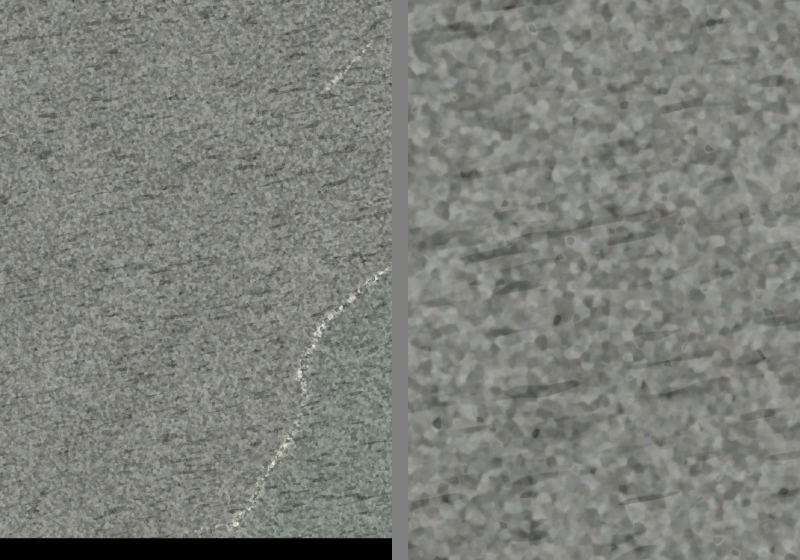
Left, the full canvas; right, a detail of the centre.
Reproduce this texture procedurally as a WebGL 1 fragment shader.

```glsl
precision highp float;
uniform vec2 u_resolution;

#define STONE vec3(0.501, 0.508, 0.486)
#define GREEN_SHIFT vec3(-0.022, 0.004, -0.006)
#define VEIN_TINT vec3(0.31, 0.29, 0.24)
#define GRAIN_CELLS 190.0
#define FINE_CELLS 310.0
#define GRAIN_CONTRAST 0.185
#define FINE_CONTRAST 0.085
#define STREAK_DEPTH 0.11
#define VEIN_WIDTH 0.0065
#define BAND_HEIGHT 0.039

vec2 hash2(vec2 p) {
  vec3 q = fract(p.xyx * vec3(0.1031, 0.1030, 0.0973));
  q += dot(q, q.yzx + 33.33);
  return fract((q.xx + q.yz) * q.zy);
}

// Soft cellular noise: two independent values blended between jittered cells
vec2 grains(vec2 p) {
  vec2 cell = floor(p), f = fract(p), sum = vec2(0.0);
  float total = 0.0001;
  for (int j = -1; j <= 1; j++) {
    for (int i = -1; i <= 1; i++) {
      vec2 o = vec2(float(i), float(j));
      vec2 d = o + hash2(cell + o) - f;
      float w = exp(-6.0 * dot(d, d));
      sum += w * hash2(cell + o + 57.0);
      total += w;
    }
  }
  return sum / total - 0.5;
}

// Broad uneven shading from layered sines
float mottle(vec2 p) {
  return sin(p.x * 17.0 + 2.0 * sin(p.y * 9.0))
       + sin(p.y * 23.0 - p.x * 11.0 + 1.7 * sin(p.x * 14.0));
}

// Horizontal position of the long vein at height y
float veinPath(float y) {
  float bend = sin(3.14159 * clamp((y - 0.265) / 0.26, 0.0, 1.0));
  return 0.385 + 0.6 * y - 0.06 * bend + 0.003 * sin(y * 71.0);
}

float segmentDistance(vec2 p, vec2 a, vec2 b) {
  vec2 d = b - a;
  return length(p - a - d * clamp(dot(p - a, d) / dot(d, d), 0.0, 1.0));
}

float line(float d, float width) {
  return exp(-d * d / (width * width));
}

void main() {
  vec2 p = gl_FragCoord.xy / u_resolution.y;

  // Grain, with thin dark creases rising slightly to the right
  vec2 coarse = grains(p * GRAIN_CELLS);
  vec2 fine = grains(p * FINE_CELLS + 400.0);
  vec2 slanted = vec2(p.x, p.y - 0.2 * p.x);
  vec2 crease = grains(slanted * vec2(42.0, 180.0) + 900.0);
  float tone = GRAIN_CONTRAST * coarse.x + FINE_CONTRAST * fine.x;
  tone -= STREAK_DEPTH * (smoothstep(0.18, 0.48, crease.x) - 0.12);
  tone -= 0.09 * smoothstep(0.40, 0.48, coarse.y);
  tone += 0.006 * mottle(p);
  vec3 color = STONE + tone;
  color += 0.025 * vec3(fine.y, 0.0, -fine.y);

  // Greener stone on the lower right side of the vein
  float side = p.x - veinPath(p.y);
  color += GREEN_SHIFT * smoothstep(-0.03, 0.06, side) * smoothstep(0.56, 0.46, p.y);

  // Pale broken veins
  float wander = 0.004 * fine.y;
  float gap = 1.0 - 0.75 * line(p.y - 0.265, 0.045);
  float vein = line(0.8 * side + wander, VEIN_WIDTH) * gap * smoothstep(0.54, 0.51, p.y);
  vein *= smoothstep(0.045, 0.065, p.y);
  float upper = segmentDistance(p, vec2(0.583, 0.842), vec2(0.662, 0.918));
  vein += 0.65 * line(upper + wander, 0.6 * VEIN_WIDTH);
  float foot = segmentDistance(p, vec2(0.335, 0.052), vec2(0.42, 0.063));
  vein += 0.35 * line(foot + wander, 0.6 * VEIN_WIDTH);
  float sparkle = clamp(0.42 + 1.1 * coarse.x + 0.7 * fine.x, 0.0, 1.0);
  color += VEIN_TINT * vein * sparkle;

  // Black band along the lower edge
  float edge = 1.0 / u_resolution.y;
  color *= smoothstep(BAND_HEIGHT - edge, BAND_HEIGHT + edge, p.y);
  gl_FragColor = vec4(clamp(color, 0.0, 1.0), 1.0);
}
```
